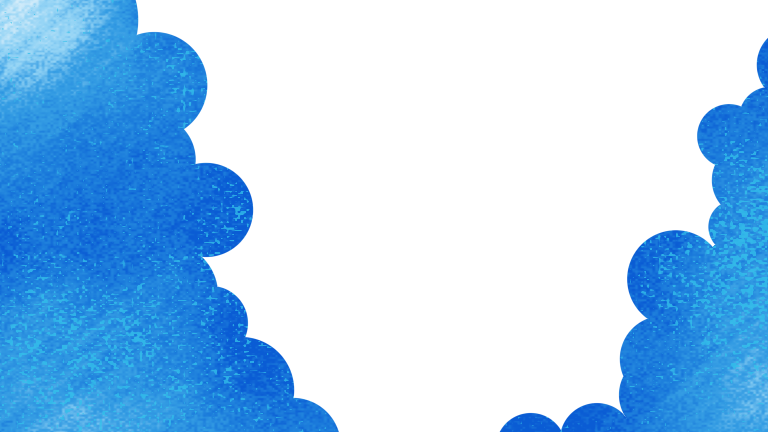
Reproduce this background procedurally as a WebGL 2 fragment shader.

```glsl
#version 300 es
precision highp float;
// Two banks of round, painted blue clouds frame an empty white centre.
// Each bank is a chain of circles, filled from its spine to the canvas side.
// Soft glows and hashed value noise give the wash, brush streaks and specks.

#define GRAIN_SCALE vec2(150.0, 210.0)
#define WASH_SCALE 5.0
#define STREAK_SCALE vec2(4.0, 46.0)
#define WASH_AMOUNT 0.38
#define STREAK_AMOUNT 0.26
#define GRAIN_AMOUNT 0.24
#define SPECK_AMOUNT 0.75

uniform vec2 u_resolution;
out vec4 outColor;

const int PUFFS = 10;
const vec3 WHITE = vec3(1.0);
const vec3 DEEP = vec3(0.04, 0.36, 0.83);
const vec3 BLUE = vec3(0.11, 0.49, 0.86);
const vec3 SKY = vec3(0.20, 0.61, 0.89);
const vec3 PALE = vec3(0.58, 0.83, 0.96);
const vec3 MIST = vec3(0.84, 0.93, 0.98);
const vec3 CYAN = vec3(0.20, 0.76, 0.92);

// Puffs from top to bottom: distance from the canvas side, height, radius
const vec3 LEFT_BANK[PUFFS] = vec3[PUFFS](
  vec3(0.139, 0.954, 0.181), vec3(0.357, 0.803, 0.123),
  vec3(0.347, 0.630, 0.106), vec3(0.477, 0.514, 0.109),
  vec3(0.382, 0.317, 0.123), vec3(0.488, 0.252, 0.086),
  vec3(0.558, 0.097, 0.123), vec3(0.678, -0.032, 0.111),
  vec3(0.700, -0.150, 0.100), vec3(0.700, -0.300, 0.100));
const vec3 RIGHT_BANK[PUFFS] = vec3[PUFFS](
  vec3(-0.062, 0.850, 0.088), vec3(-0.005, 0.727, 0.072),
  vec3(0.090, 0.685, 0.074), vec3(0.042, 0.583, 0.088),
  vec3(0.076, 0.475, 0.062), vec3(0.213, 0.354, 0.113),
  vec3(0.243, 0.169, 0.100), vec3(0.250, 0.086, 0.095),
  vec3(0.396, -0.019, 0.086), vec3(0.549, -0.037, 0.081));

float hash(vec2 p) {
  vec3 q = fract(vec3(p.xyx) * 0.1031);
  q += dot(q, q.yzx + 33.33);
  return fract((q.x + q.y) * q.z);
}

float noise(vec2 p) {
  vec2 cell = floor(p), f = fract(p);
  f = f * f * (3.0 - 2.0 * f);
  float low = mix(hash(cell), hash(cell + vec2(1, 0)), f.x);
  float high = mix(hash(cell + vec2(0, 1)), hash(cell + vec2(1, 1)), f.x);
  return mix(low, high, f.y);
}

float fbm(vec2 p) {
  float sum = 0.0, weight = 0.5;
  for (int i = 0; i < 5; i++) {
    sum += weight * noise(p);
    p = mat2(1.6, 1.2, -1.2, 1.6) * p + 7.3;
    weight *= 0.5;
  }
  return sum;
}

float glow(vec2 p, vec2 center, vec2 radius) {
  vec2 d = (p - center) / radius;
  return exp(-dot(d, d));
}

// Signed distance to a chain of circles joined to the side at x = 0
float bankDistance(vec2 p, vec3 puffs[PUFFS]) {
  float d = 10.0;
  for (int i = 0; i < PUFFS; i++) {
    vec3 a = puffs[i];
    d = min(d, length(p - a.xy) - a.z);
    vec3 b = puffs[min(i + 1, PUFFS - 1)];
    if (p.y < a.y && p.y >= b.y)
      d = min(d, p.x - mix(b.x, a.x, (p.y - b.y) / (a.y - b.y)));
  }
  return d;
}

// Blue wash from deep to misty
vec3 washColor(float tone) {
  vec3 c = mix(DEEP, BLUE, smoothstep(0.0, 0.28, tone));
  c = mix(c, SKY, smoothstep(0.22, 0.55, tone));
  c = mix(c, PALE, smoothstep(0.5, 0.95, tone));
  return mix(c, MIST, smoothstep(0.9, 1.3, tone));
}

void main() {
  vec2 p = gl_FragCoord.xy / u_resolution.y;
  float pixel = 1.0 / u_resolution.y;
  float width = u_resolution.x * pixel;
  vec2 m = vec2(width - p.x, p.y);
  bool onLeft = p.x < 0.5 * width;
  float d = onLeft ? bankDistance(p, LEFT_BANK) : bankDistance(m, RIGHT_BANK);

  // Broad light and speck density of each bank
  float light, density;
  if (onLeft) {
    light = 0.95 * glow(p, vec2(0.04, 1.0), vec2(0.24, 0.28))
      + 0.34 * glow(p, vec2(0.14, 0.25), vec2(0.24, 0.19))
      + 0.45 * glow(p, vec2(0.15, -0.02), vec2(0.45, 0.14))
      + 0.15 * glow(p, vec2(0.36, 0.83), vec2(0.16));
    density = 0.8 * glow(p, vec2(0.2, 0.2), vec2(0.25, 0.2))
      + 0.5 * glow(p, vec2(0.55, 0.4), vec2(0.12, 0.28))
      + 0.35 * glow(p, vec2(0.4, 0.84), vec2(0.15));
  } else {
    light = 0.42 * glow(m, vec2(0.0, 0.42), vec2(0.2, 0.26))
      + 0.45 * glow(m, vec2(0.04, 0.06), vec2(0.24, 0.18));
    density = 1.1 * glow(m, vec2(0.0, 0.42), vec2(0.18, 0.25))
      + 0.25 * glow(m, vec2(0.15, 0.3), vec2(0.2));
  }

  // Paint texture: cloudy wash, slanted strokes, fine grain
  float wash = fbm(p * WASH_SCALE + 3.0) - 0.48;
  vec2 along = vec2(dot(p, vec2(0.77, 0.64)), dot(p, vec2(-0.64, 0.77)));
  float streak = fbm(along * STREAK_SCALE) - 0.48;
  float grain = noise(p * GRAIN_SCALE);
  float tone = 0.09 + light + WASH_AMOUNT * wash
    + STREAK_AMOUNT * streak * (0.4 + 1.5 * light) + GRAIN_AMOUNT * (grain - 0.5);
  vec3 paint = washColor(tone);

  // Cyan specks gather where the density is high
  float speckField = 0.7 * noise(p * GRAIN_SCALE + 51.0) + 0.3 * fbm(p * 30.0);
  float limit = 0.74 - 0.26 * density;
  paint = mix(paint, CYAN, SPECK_AMOUNT * smoothstep(limit, limit + 0.14, speckField));

  float cover = 1.0 - smoothstep(-0.7 * pixel, 0.7 * pixel, d);
  outColor = vec4(mix(WHITE, paint, cover), 1.0);
}
```
